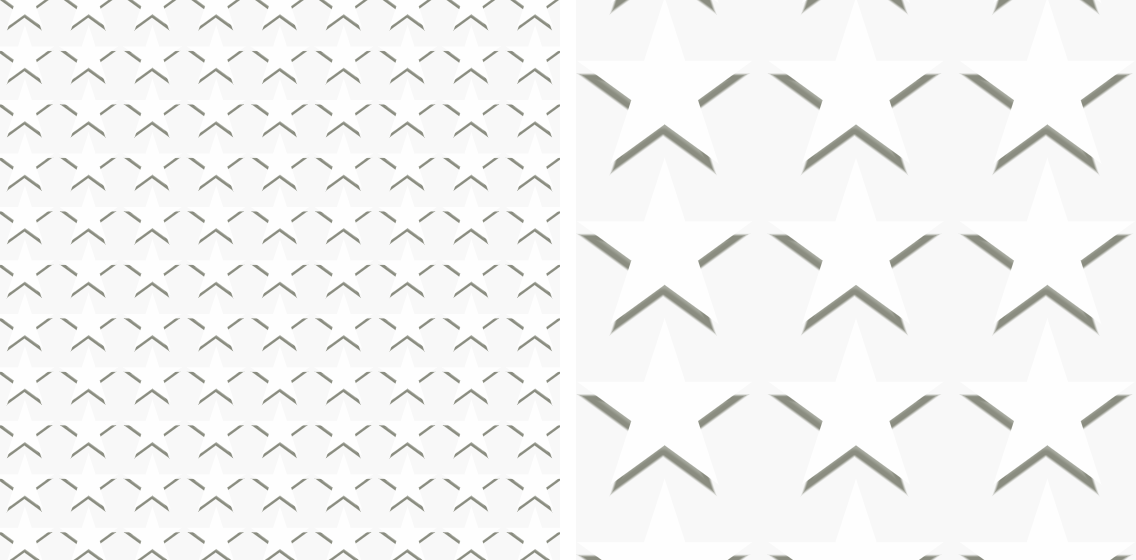
Left: the whole. Right: its middle third, enlarged.
Write a Shadertoy shader that draws this pattern.

```glsl
// Rows of raised white five-pointed stars casting short olive-grey shadows on pale grey.

// Signed distance to a five-pointed star with one tip up.
float starDistance(vec2 p, float radius) {
    const vec2 fold = vec2(0.809017, -0.587785);
    p.x = abs(p.x);
    p -= 2.0 * max(dot(fold, p), 0.0) * fold;
    p -= 2.0 * max(dot(vec2(-fold.x, fold.y), p), 0.0) * vec2(-fold.x, fold.y);
    p.x = abs(p.x);
    p.y -= radius;
    vec2 edge = 0.382 * vec2(-fold.y, fold.x) - vec2(0.0, 1.0);
    float along = clamp(dot(p, edge) / dot(edge, edge), 0.0, radius);
    return length(p - edge * along) * sign(p.y * edge.x - p.x * edge.y);
}

// Nearest star of the grid; tips reach into the rows above and below.
float starGrid(vec2 p) {
    const vec2 cell = vec2(0.1139, 0.0955);
    p -= vec2(0.5, 0.518);
    vec2 local = p - cell * round(p / cell);
    float d = 1.0;
    for (int row = -1; row <= 1; row++) {
        d = min(d, starDistance(local - vec2(0.0, cell.y * float(row)), 0.0547));
    }
    return d;
}

void mainImage(out vec4 fragColor, in vec2 fragCoord) {
    vec2 p = fragCoord / iResolution.y;
    float aa = 0.7 / iResolution.y;

    float star = starGrid(p);
    float shadow = starGrid(p + vec2(0.0009, 0.0072)) + 0.0008;

    // Shadow is darkest along its middle and lighter against the star
    vec3 shade = mix(vec3(0.54, 0.55, 0.50), vec3(0.66, 0.67, 0.63),
                     smoothstep(0.0025, 0.0055, -shadow));
    float softness = max(aa, 0.0011);

    vec3 color = vec3(0.972);
    color = mix(color, shade, 1.0 - smoothstep(-softness, softness, shadow));
    color = mix(color, vec3(0.998), 1.0 - smoothstep(-aa, aa, star));

    fragColor = vec4(color, 1.0);
}
```
